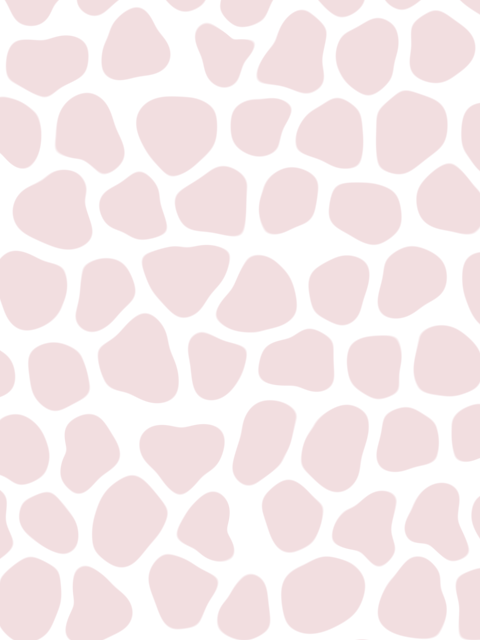
Reproduce this pattern procedurally as a WebGL 1 fragment shader.

```glsl
precision highp float;

uniform vec2 u_resolution;

const float ROWS = 8.2;          // blobs along the canvas height
const float HALF_GAP = 0.085;    // least half width of the white channels
const float BLEND = 12.0;        // sharpness of the merged neighbour field
const float TAU = 6.2831853;
const vec3 WHITE = vec3(1.0);
const vec3 BLUSH = vec3(0.95, 0.87, 0.88);

float hash(vec2 p, float seed) {
  vec3 q = fract(vec3(p.xyx + seed * 7.31) * vec3(0.1031, 0.1030, 0.0973));
  q += dot(q, q.yzx + 33.33);
  return fract((q.x + q.y) * q.z);
}

float smoothMax(float a, float b, float k) {
  float h = max(k - abs(a - b), 0.0);
  return max(a, b) + h * h / (4.0 * k);
}

// Jittered brick layout
vec2 blobCenter(vec2 id) {
  float stagger = mod(id.y, 2.0) * 0.5 - 0.25;
  vec2 jitter = vec2(hash(id, 1.0), hash(id, 2.0)) - 0.5;
  return id + 0.5 + vec2(stagger, 0.0) + jitter * vec2(0.40, 0.36);
}

// Round outline with two and three soft lobes
float lobedBlob(vec2 p, vec2 id) {
  float angle = atan(p.y, p.x + 1e-5);
  float radius = mix(0.45, 0.58, hash(id, 3.0));
  float stretch = mix(0.04, 0.20, hash(id, 4.0));
  float lobes = mix(0.04, 0.18, hash(id, 5.0));
  float wave = stretch * cos(2.0 * angle + TAU * hash(id, 6.0))
             + lobes * cos(3.0 * angle + TAU * hash(id, 7.0));
  return length(p) - radius * (1.0 + wave);
}

// Negative inside a patch, positive in the channels
float patchField(vec2 p) {
  vec2 cell = floor(p);
  float nearest = 9.0;
  float othersSum = 0.0;
  for (int y = -1; y <= 1; y++) {
    for (int x = -1; x <= 1; x++) {
      vec2 id = cell + vec2(float(x), float(y));
      float d = lobedBlob(p - blobCenter(id), id);
      othersSum += exp(-BLEND * max(d, nearest));
      nearest = min(d, nearest);
    }
  }
  // Keep clear of the smoothly merged neighbours
  float others = -log(max(othersSum, 1e-20)) / BLEND;
  float channel = HALF_GAP - 0.5 * (others - nearest);
  return smoothMax(nearest, channel, 0.08);
}

void main() {
  float pixel = ROWS / u_resolution.y;
  vec2 p = gl_FragCoord.xy * pixel + vec2(20.0, 30.0);
  float coverage = 1.0 - smoothstep(-pixel, pixel, patchField(p));
  gl_FragColor = vec4(mix(WHITE, BLUSH, coverage), 1.0);
}
```
